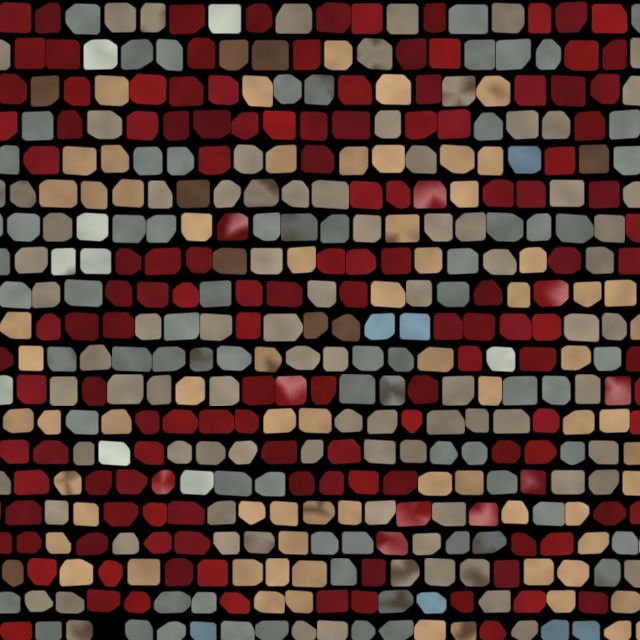
This texture is drawn by a Shadertoy shader. Its source:

```glsl
const float TAU = 6.2831853;
const vec3 RED = vec3(0.43, 0.10, 0.12);
const vec3 TAUPE = vec3(0.55, 0.50, 0.43);
const vec3 GREY = vec3(0.45, 0.475, 0.45);
const vec3 SAND = vec3(0.68, 0.55, 0.41);
const vec3 BROWN = vec3(0.38, 0.28, 0.21);
const vec3 BLUE = vec3(0.43, 0.53, 0.58);
const vec3 PALE = vec3(0.70, 0.72, 0.67);

float hash(vec2 id, float seed) {
    vec3 p = fract(vec3(id.xyx + seed * 7.31) * vec3(0.1031, 0.1030, 0.0973));
    p += dot(p, p.yzx + 33.33);
    return fract((p.x + p.y) * p.z);
}

float spread(vec2 id, float seed, float amount) {
    return (hash(id, seed) - 0.5) * 2.0 * amount;
}

float smoothMax(float a, float b, float k) {
    float h = max(k - abs(a - b), 0.0) / k;
    return max(a, b) + h * h * k * 0.25;
}

// Position of the joint on the left of a stone, in columns
float joint(vec2 id) {
    return id.x + spread(id, 1.0, 0.14);
}

// Half width of that joint; some neighbours touch
float jointGap(vec2 id) {
    return hash(id, 2.0) < 0.13 ? 0.0 : mix(0.0018, 0.0038, hash(id, 3.0));
}

// Box with four unequal bevelled corners
float stoneDistance(vec2 p, vec2 halfSize, vec2 id) {
    vec2 corner = step(0.0, p);
    float seed = 10.0 + corner.x + 2.0 * corner.y;
    float angle = mix(0.55, 1.05, hash(id, seed));
    float bevel = 0.011 * pow(hash(id, seed + 5.0), 1.5);
    vec2 d = abs(p) - halfSize;
    float cut = dot(d, vec2(cos(angle), sin(angle))) + bevel;
    return smoothMax(smoothMax(d.x, d.y, 0.006), cut, 0.003);
}

// Triangle fan with a random value at each vertex
float facets(vec2 p, vec2 id) {
    float sides = 7.0;
    float sector = (atan(p.y, p.x) / TAU + 0.5) * sides;
    float i = floor(sector);
    float rim = mix(hash(id, 30.0 + i), hash(id, 30.0 + mod(i + 1.0, sides)), fract(sector));
    return mix(hash(id, 40.0), rim, clamp(length(p) / 0.023, 0.0, 1.0));
}

// Weighted palette; stones often share the kind of their left neighbour
vec3 stoneColor(vec2 id, float redShare) {
    vec2 source = id - vec2(step(hash(id, 20.0), 0.25), 0.0);
    if (hash(source, 21.0) < redShare) {
        return mix(RED, vec3(0.46, 0.09, 0.09), hash(id, 22.0))
            * mix(0.76, 1.16, hash(id, 23.0));
    }
    float pick = hash(source, 24.0);
    vec3 color = pick < 0.38 ? TAUPE : pick < 0.67 ? GREY : pick < 0.92 ? SAND
        : pick < 0.95 ? BROWN : pick < 0.975 ? BLUE : PALE;
    return color * mix(0.87, 1.11, hash(id, 25.0));
}

vec3 shadeStone(vec3 color, vec2 p, vec2 id) {
    float facet = facets(p - vec2(spread(id, 50.0, 0.006), spread(id, 51.0, 0.006)), id);
    color *= 1.0 + 0.16 * (facet - 0.5);
    // A few stones carry a strong glint or stain
    bool isRed = color.r > 2.0 * color.g;
    vec3 accent = isRed ? vec3(0.78, 0.55, 0.55) : BROWN * 0.6;
    float worn = step(hash(id, 52.0), 0.09);
    return mix(color, accent, worn * 0.75 * smoothstep(0.3, 1.0, facet));
}

void mainImage(out vec4 fragColor, in vec2 fragCoord) {
    vec2 uv = fragCoord / iResolution.xy;
    float depth = 1.0 - uv.y;

    // Twenty courses, growing thinner downwards
    float course = depth * (17.4 + 2.4 * depth);
    float row = floor(course);
    float pitch = 1.0 / (17.4 + 4.8 * depth);
    vec2 rowId = vec2(3.0, row);

    // Columns with a different count and shift in each course
    float columns = mix(18.3, 19.8, row / 19.0) + spread(rowId, 60.0, 0.4);
    float u = uv.x * columns + hash(rowId, 61.0) + 5.0;
    vec2 id = vec2(floor(u), row);
    if (u < joint(id)) id.x -= 1.0;
    else if (u >= joint(id + vec2(1.0, 0.0))) id.x += 1.0;
    vec2 nextId = id + vec2(1.0, 0.0);

    // Stone extents in canvas units
    float left = joint(id) / columns + jointGap(id);
    float right = joint(nextId) / columns - jointGap(nextId);
    float rowGap = hash(rowId, 62.0) < 0.06 ? 0.001 : mix(0.0034, 0.0052, hash(rowId, 63.0));
    vec2 halfSize = vec2((right - left) * 0.5, pitch * 0.5 - rowGap - 0.0012 * hash(id, 64.0));
    vec2 p = vec2(u / columns - (left + right) * 0.5, (row + 0.5 - course) * pitch);
    p.y += spread(id, 65.0, 0.0018) + p.x * spread(id, 66.0, 0.07);

    float soft = 0.0007 + 0.7 / iResolution.y;
    float cover = 1.0 - smoothstep(-soft, soft, stoneDistance(p, halfSize, id));
    cover *= step(0.008, hash(id, 67.0));

    vec3 color = shadeStone(stoneColor(id, mix(0.46, 0.26, row / 19.0)), p, id);
    fragColor = vec4(color * cover, 1.0);
}
```
